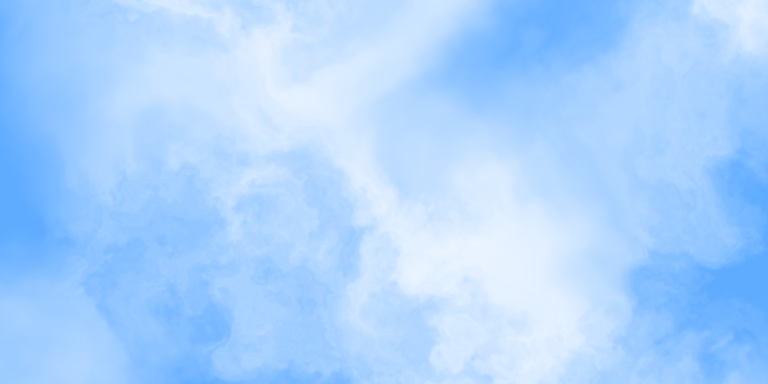
This texture is drawn by a WebGL 2 fragment shader. Its source:

```glsl
#version 300 es
precision highp float;
// Soft white clouds drifting over a bright blue sky.

#define SKY_BLUE vec3(0.35, 0.66, 1.0)
#define CLOUD_WHITE vec3(0.96, 0.977, 1.0)
#define COVER 0.56
#define BANK_GAIN 0.27
#define BILLOW_GAIN 0.12
#define EDGE_FADE 0.24
#define WARP 0.55
#define DETAIL_GAIN 0.8
#define DETAIL_SCALE 2.6
#define OCTAVES 6

const float TAU = 6.2831853;

uniform vec2 u_resolution;
out vec4 fragColor;

float hash(vec2 cell) {
    vec3 h = fract(cell.xyx * vec3(0.1031, 0.1030, 0.0973));
    h += dot(h, h.yzx + 33.33);
    return fract((h.x + h.y) * h.z);
}

// Value noise with quintic easing, centred on zero
float noise(vec2 p) {
    vec2 cell = floor(p);
    vec2 f = fract(p);
    vec2 ease = f * f * f * (f * (f * 6.0 - 15.0) + 10.0);
    float low = mix(hash(cell), hash(cell + vec2(1, 0)), ease.x);
    float high = mix(hash(cell + vec2(0, 1)), hash(cell + vec2(1, 1)), ease.x);
    return mix(low, high, ease.y) - 0.5;
}

// Layered noise, turned at each octave to hide the grid
float fbm(vec2 p, float roughness) {
    const mat2 turn = mat2(0.8, 0.6, -0.6, 0.8);
    float sum = 0.0;
    float amplitude = 0.5;
    for (int i = 0; i < OCTAVES; i++) {
        sum += amplitude * noise(p);
        p = turn * p * 2.03 + 17.3;
        amplitude *= roughness;
    }
    return sum;
}

// Large cloud masses: two crossed waves, thinning at the sides
float cloudMass(vec2 p, float side) {
    float across = dot(p, vec2(0.65, 0.76));
    float along = dot(p, vec2(0.76, -0.65));
    float bank = cos(TAU * (across - 0.96) / 1.25);
    float billow = cos(TAU * (along + 0.03) / 0.87);
    float fade = side * side * side * side;
    return COVER + BANK_GAIN * bank + BILLOW_GAIN * billow - EDGE_FADE * fade;
}

void main() {
    vec2 p = gl_FragCoord.xy / u_resolution.y;
    float side = 2.0 * gl_FragCoord.x / u_resolution.x - 1.0;

    // Wispy patches alternate with smooth haze
    float patchiness = smoothstep(-0.25, 0.3, noise(p * 2.7 + 41.0));
    float roughness = mix(0.4, 0.6, patchiness);

    // Bend the masses, then add torn detail
    vec2 q = p * DETAIL_SCALE;
    vec2 drift = vec2(fbm(q + 5.2, roughness), fbm(q + 71.9, roughness));
    float density = cloudMass(p + WARP * drift, side);
    density += DETAIL_GAIN * fbm(q + 1.5 * drift + 23.4, roughness);

    // Ease into full white so that bright cores stay soft
    float excess = max(density - 0.8, 0.0);
    density = min(density, 0.8) + 0.2 * (1.0 - exp(-excess / 0.2));
    float bluest = 0.04;
    density = max(density, bluest);

    fragColor = vec4(mix(SKY_BLUE, CLOUD_WHITE, density), 1.0);
}
```
